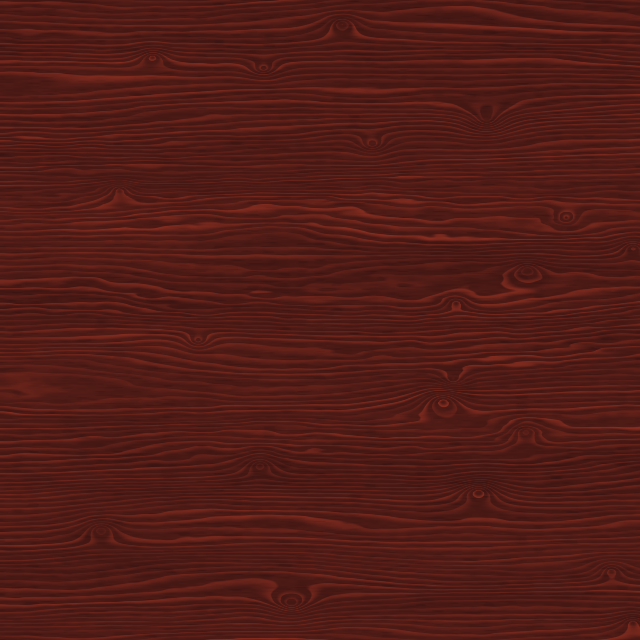
A WebGL 2 fragment shader for this texture:

```glsl
#version 300 es
precision highp float;
// Dark red wood with fine horizontal grain, drawn-out flames and small knots.

uniform vec2 u_resolution;
out vec4 fragColor;

float hash(vec2 p) {
    vec3 q = fract(p.xyx * vec3(0.1031, 0.1030, 0.0973));
    q += dot(q, q.yzx + 33.33);
    return fract((q.x + q.y) * q.z);
}

// Value noise from -1 to 1.
float noise(vec2 p) {
    vec2 cell = floor(p), f = fract(p);
    f = f * f * f * (f * (f * 6.0 - 15.0) + 10.0);
    float low = mix(hash(cell), hash(cell + vec2(1, 0)), f.x);
    float high = mix(hash(cell + vec2(0, 1)), hash(cell + vec2(1, 1)), f.x);
    return mix(low, high, f.y) * 2.0 - 1.0;
}

// Rounded cones in the growth height: closed rings at the eye, arches around it.
float knots(vec2 p) {
    float lift = 0.0;
    for (int i = 0; i < 20; i++) {
        float id = float(i) + 1.0;
        vec2 center = vec2(hash(vec2(id, 17.0)), (id - 0.5 + 0.9 * (hash(vec2(id, 43.0)) - 0.5)) / 20.0);
        float size = mix(0.65, 1.15, hash(vec2(id, 71.0)));
        vec2 d = (p - center) / (size * vec2(0.030, 0.020));
        float side = hash(vec2(id, 97.0)) < 0.7 ? -1.0 : 1.0;
        lift += side * size * 0.046 * exp(-1.35 * (sqrt(dot(d, d) + 0.08) - 0.28));
    }
    return lift;
}

// Height through the growth rings; flat stretches of it open into flames.
float growth(vec2 p) {
    float h = p.y + 0.020 * noise(vec2(p.x * 1.7, p.y * 6.0) + 5.0);
    h += 0.017 * noise(vec2(p.x * 2.6, p.y * 19.0) + 31.0);
    h += 0.0045 * noise(vec2(p.x * 7.0, p.y * 47.0) + 67.0);
    float rough = smoothstep(0.0, 0.7, noise(vec2(p.x * 1.2, p.y * 13.0) + 83.0));
    h += 0.0035 * rough * noise(vec2(p.x * 22.0, p.y * 110.0) + 12.0);
    h += 0.0006 * noise(p * vec2(45.0, 90.0));
    return h + knots(p);
}

void main() {
    vec2 p = gl_FragCoord.xy / u_resolution.y;

    // Rings brighten slowly towards a crest, then fall off sharply.
    float phase = growth(p) * 108.0 + 40.0;
    float blur = fwidth(phase);
    float ring = fract(phase);
    float edge = clamp(blur, 0.12, 0.45);
    float crest = smoothstep(0.30, 0.88, ring) * (1.0 - smoothstep(1.0 - edge, 1.0, ring));
    crest = mix(crest, 0.32, smoothstep(0.55, 1.3, blur));
    float strength = mix(0.25, 0.78, hash(vec2(floor(phase), 9.0)));
    strength *= 1.0 + 0.3 * noise(p * vec2(5.0, 40.0) + 19.0);

    // Broad bands, fibres and short dark pores.
    float tone = 0.18 + crest * strength;
    tone += 0.09 * noise(vec2(p.x * 1.3, p.y * 15.0) + 51.0);
    tone += 0.06 * noise(p * vec2(16.0, 150.0) + 7.0);
    tone += 0.07 * noise(p * vec2(70.0, 420.0) + 23.0);
    tone -= 0.12 * smoothstep(0.45, 0.85, noise(p * vec2(38.0, 330.0) + 61.0));

    vec3 color = mix(vec3(0.245, 0.085, 0.073), vec3(0.48, 0.16, 0.115), clamp(tone, -0.12, 1.2));
    fragColor = vec4(color, 1.0);
}
```
